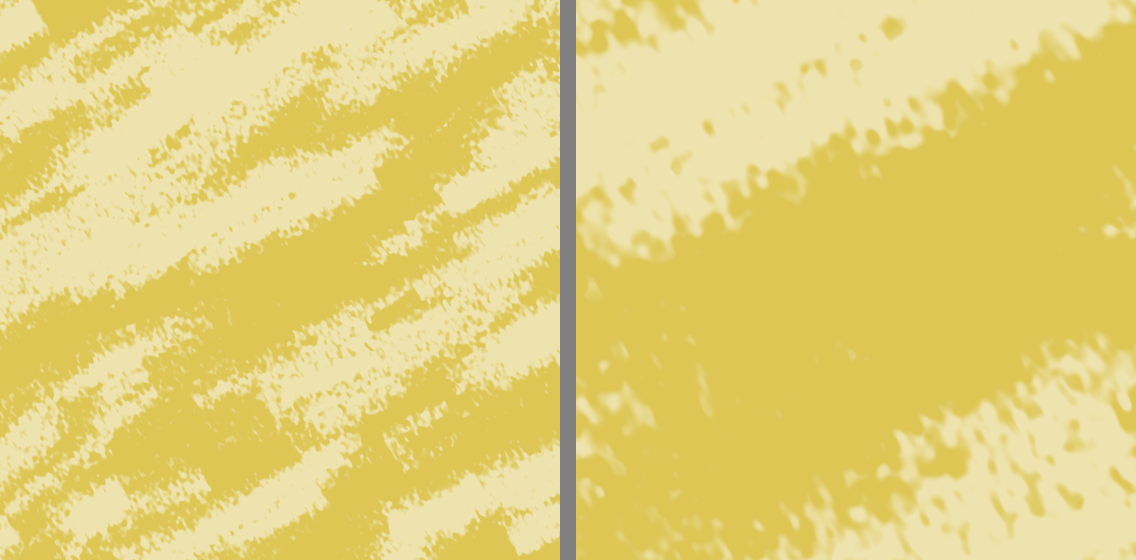
Left: the whole. Right: its middle third, enlarged.
This texture is drawn by a WebGL 2 fragment shader. Its source:

```glsl
#version 300 es
precision highp float;
// Dry chalk strokes in gold and cream, laid slantwise over one another.
// Each layer scatters strokes on a tilted, jittered grid; a stroke has a straight
// cut start and long soft sides that break up into flecks through a grain noise.

uniform vec2 u_resolution;
out vec4 fragColor;

const vec3 GOLD = vec3(0.865, 0.775, 0.33);
const vec3 CREAM = vec3(0.935, 0.89, 0.685);
const int LAYERS = 4;
const float SLANT = 0.56;                        // main stroke direction, radians
const float SLANT_SPREAD = 0.3;
const vec2 CELL = vec2(0.34, 0.15);              // stroke spacing along and across
const vec2 HALF_LENGTH = vec2(0.14, 0.28);       // least and greatest
const vec2 HALF_WIDTH = vec2(0.05, 0.085);
const vec2 FEATHER = vec2(0.4, 1.25);            // crumbling part of each side
const vec2 PRESSURE = vec2(0.62, 1.3);           // low pressure leaves gaps
const float BEND = 0.5;
const float FLIP_CHANCE = 0.25;                  // breaks the colour alternation
const float GRAIN_SCALE = 140.0;
const float GRAIN_SOFTNESS = 0.36;
const float CUT_SOFTNESS = 0.003;

vec4 hash4(vec3 p) {
    vec4 q = fract(p.xyzx * vec4(0.1031, 0.1030, 0.0973, 0.1099));
    q += dot(q, q.wzxy + 33.33);
    return fract((q.xxyz + q.yzzw) * q.zywx);
}

float hash(vec2 p) {
    vec3 q = fract(p.xyx * 0.1031);
    q += dot(q, q.yzx + 33.33);
    return fract((q.x + q.y) * q.z);
}

float valueNoise(vec2 p) {
    vec2 i = floor(p), f = fract(p);
    f = f * f * (3.0 - 2.0 * f);
    return mix(mix(hash(i), hash(i + vec2(1, 0)), f.x),
               mix(hash(i + vec2(0, 1)), hash(i + vec2(1, 1)), f.x), f.y);
}

mat2 rotation(float a) {
    float c = cos(a), s = sin(a);
    return mat2(c, s, -s, c);
}

// Flecks of mixed direction, spread over about 0 to 1.
float grainAt(vec2 p) {
    vec2 q = p * GRAIN_SCALE;
    float a = valueNoise(rotation(0.9) * q * vec2(0.75, 1.15));
    float b = valueNoise(rotation(-0.4) * q * vec2(1.3, 0.8) + 37.0);
    return clamp(0.5 + 1.6 * (0.55 * a + 0.45 * b - 0.5), 0.0, 1.0);
}

// Paint left by one stroke; p is relative to its centre.
float strokeCover(vec2 p, vec4 shape, vec4 wear, float grain) {
    p = rotation((shape.x - 0.5) * SLANT_SPREAD) * p;
    if (wear.w < 0.5) p.x = -p.x;
    p.y += (wear.z - 0.5) * BEND * p.x * p.x;

    float halfLength = mix(HALF_LENGTH.x, HALF_LENGTH.y, shape.y);
    float halfWidth = mix(HALF_WIDTH.x, HALF_WIDTH.y, shape.z);
    float across = p.y / halfWidth;
    if (abs(p.x) > halfLength || abs(across) > 1.0) return 0.0;

    // Both long sides crumble, each over its own width; the tail thins out.
    float upper = (1.0 - across) / mix(FEATHER.x, FEATHER.y, wear.x);
    float lower = (1.0 + across) / mix(FEATHER.x, FEATHER.y, wear.y);
    float tail = (halfLength - p.x) / (0.6 * halfLength);
    float streak = valueNoise(vec2(p.x * 14.0, p.y * 40.0) + shape.zw * 60.0);
    float density = min(min(upper, lower), tail) * (0.65 + 0.7 * streak);
    density = min(density, mix(PRESSURE.x, PRESSURE.y, shape.w)) * 1.75 - 0.38;
    float chalk = smoothstep(-GRAIN_SOFTNESS, GRAIN_SOFTNESS, density - grain);

    // The starting end is cut straight, with a slight wobble.
    float cut = p.x + halfLength - 0.004 * grain;
    return chalk * smoothstep(0.0, 2.0 * CUT_SOFTNESS, cut);
}

void main() {
    vec2 uv = gl_FragCoord.xy / min(u_resolution.x, u_resolution.y);
    vec2 slanted = rotation(-SLANT) * uv;
    float creamGrain = grainAt(uv);
    float goldGrain = grainAt(uv + 5.3);
    float cream = 0.0;

    for (int layer = 0; layer < LAYERS; layer++) {
        float level = float(layer);
        vec2 grid = slanted / CELL + level * vec2(0.37, 0.61) + 20.0;
        vec2 home = floor(grid);
        for (int j = -1; j <= 1; j++) {
            for (int i = -1; i <= 1; i++) {
                vec2 id = home + vec2(i, j);
                vec4 place = hash4(vec3(id, level + 3.0));
                vec4 shape = hash4(vec3(id, level + 17.0));
                vec4 wear = hash4(vec3(id, level + 41.0));
                vec2 centre = id + 0.2 + 0.6 * place.xy;

                // Neighbouring strokes mostly alternate between the two colours.
                float tint = mod(id.x + id.y + level, 2.0);
                if (place.z < FLIP_CHANCE) tint = 1.0 - tint;
                float grain = tint > 0.5 ? creamGrain : goldGrain;
                float cover = strokeCover((grid - centre) * CELL, shape, wear, grain);
                cream = mix(cream, tint, cover);
            }
        }
    }
    fragColor = vec4(mix(GOLD, CREAM, cream), 1.0);
}
```
